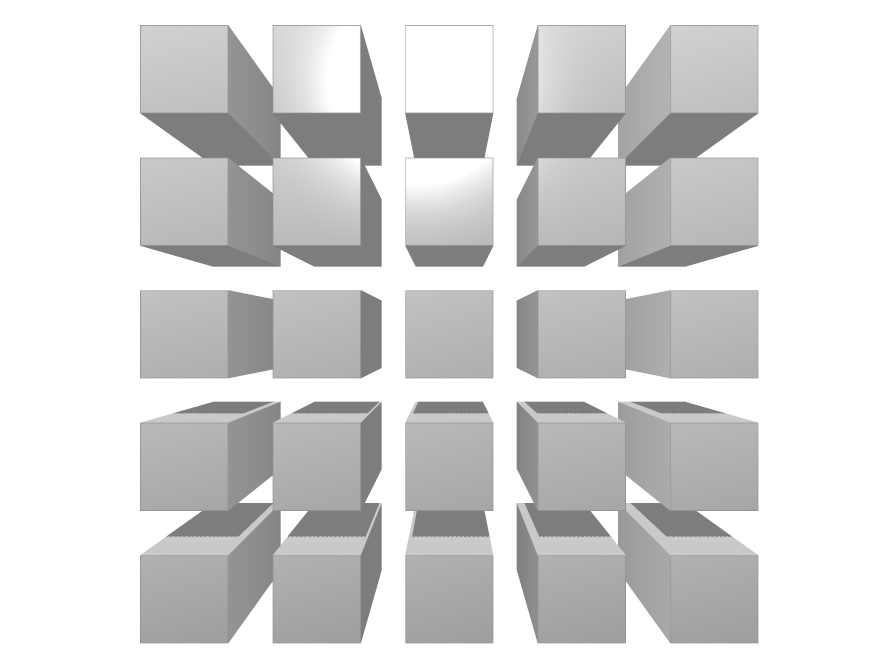
A WebGL 1 fragment shader for this pattern:

```glsl
precision highp float;
// Five by five grid of grey blocks in one-point perspective, lit from above.

uniform vec2 u_resolution;

// Layout, in canvas heights
const vec2 VANISHING_POINT = vec2(0.0019, 0.0026);
const float SPACING = 0.1972;
const float HALF_SIZE = 0.0656;
const float BACK_DEPTH = 1.31;      // front faces lie at depth 1
const float OUTLINE = 0.0019;

// Light and tone
const vec2 GLOW_CENTER = vec2(-0.043, 0.361);
const float GLOW_RADIUS = 0.125;
const float GLOW_STRENGTH = 0.8;
const float PAPER = 1.0;
const float FRONT_TONE = 0.72;
const float DARK_TONE = 0.49;
const float LEFT_TONE = 0.58;
const float TOP_TONE = 0.79;
const float LINE_TONE = 0.56;

const int SAMPLES = 3;

float frontTone(vec2 world, vec2 local) {
  vec2 fromGlow = (world - GLOW_CENTER) / GLOW_RADIUS;
  float glow = GLOW_STRENGTH * exp(-dot(fromGlow, fromGlow));
  float slope = 0.16 * world.y + 0.3 * local.y - 0.12 * local.x;
  float tone = min(FRONT_TONE + slope + glow, 1.0);
  float inset = HALF_SIZE - max(abs(local.x), abs(local.y));
  return mix(LINE_TONE, tone, smoothstep(0.0, OUTLINE, inset));
}

float sideTone(vec2 cell, float depth) {
  float outer = abs(cell.x) - 1.0;
  float fade = 0.2 * (depth - 1.0);
  if (cell.x > 0.0) return LEFT_TONE + 0.1 * outer - fade + 0.01 * cell.y;
  return DARK_TONE + outer * (0.09 - fade);
}

// A cast shadow covers the rear of each upper face, with a rippled border.
float topTone(vec2 cell, vec2 local, float depth) {
  float ripple = 0.002 * sin(local.x * 900.0) + 0.002 * sin(local.x * 1430.0);
  float start = 1.144 - 0.026 * abs(cell.y) + ripple;
  float shift = 0.0052 + 0.0095 * cell.x;
  float across = step(abs(local.x - shift), HALF_SIZE);
  return mix(TOP_TONE, DARK_TONE, across * step(start, depth));
}

// Intersects the view ray with every block and shades the nearest face.
float scene(vec2 p) {
  vec2 ray = mix(vec2(-1.0), vec2(1.0), step(0.0, p)) * max(abs(p), 0.00001);
  float nearest = BACK_DEPTH;
  float tone = PAPER;
  for (int row = -2; row <= 2; row++) {
    for (int col = -2; col <= 2; col++) {
      vec2 cell = vec2(float(col), float(row));
      vec2 center = cell * SPACING;
      vec2 a = (center - HALF_SIZE) / ray;
      vec2 b = (center + HALF_SIZE) / ray;
      vec2 enter = min(a, b);
      vec2 leave = max(a, b);
      float depth = max(1.0, max(enter.x, enter.y));
      float limit = min(nearest, min(leave.x, leave.y));
      if (depth < limit) {
        nearest = depth;
        vec2 world = ray * depth;
        vec2 local = world - center;
        if (depth <= 1.0) tone = frontTone(world, local);
        else if (enter.x > enter.y) tone = sideTone(cell, depth);
        else if (cell.y > 0.0) tone = DARK_TONE;
        else tone = topTone(cell, local, depth);
      }
    }
  }
  return tone;
}

void main() {
  // Average a small grid of samples to smooth every edge
  float total = 0.0;
  float count = float(SAMPLES);
  for (int y = 0; y < SAMPLES; y++) {
    for (int x = 0; x < SAMPLES; x++) {
      vec2 offset = (vec2(float(x), float(y)) + 0.5) / count - 0.5;
      vec2 p = (gl_FragCoord.xy + offset - 0.5 * u_resolution) / u_resolution.y;
      total += scene(p - VANISHING_POINT);
    }
  }
  gl_FragColor = vec4(vec3(total / (count * count)), 1.0);
}
```
